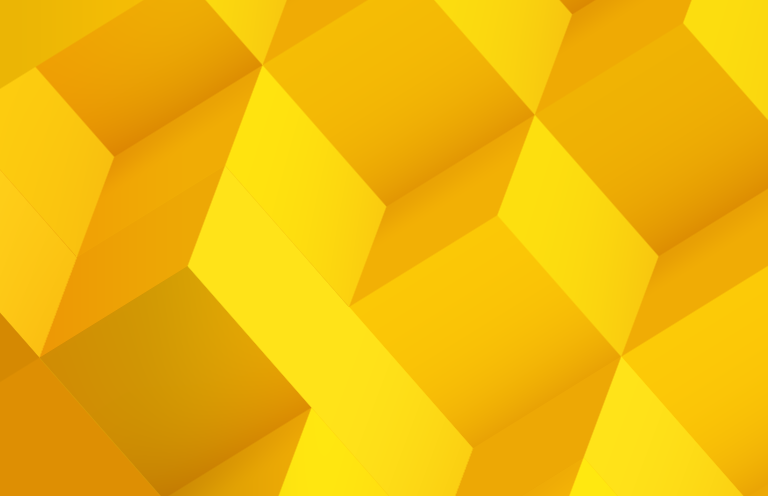
This background is drawn by a Shadertoy shader. Its source:

```glsl
const vec3 LEMON  = vec3(1.00, 0.89, 0.06);
const vec3 HONEY  = vec3(0.98, 0.79, 0.06);
const vec3 GOLD   = vec3(0.96, 0.74, 0.02);
const vec3 AMBER  = vec3(0.95, 0.69, 0.02);
const vec3 OCHRE  = vec3(0.91, 0.63, 0.02);
const vec3 BRONZE = vec3(0.87, 0.56, 0.01);

// Cube edges and one cube corner, in canvas heights
const vec2 EDGE_U = vec2(0.2498, -0.2852);
const vec2 EDGE_V = vec2(-0.0755, -0.2025);
const vec2 EDGE_W = vec2(0.2990, 0.1850);
const vec2 CORNER = vec2(0.5293, 0.8687);
const vec2 FLAP_POINT = vec2(0.0707, 0.8646);

const float TONE_LIMIT = 0.06;
const float LEFT_WARMTH = 0.07;
const float LOWER_DIM = 0.13;

float cross2(vec2 a, vec2 b) { return a.x * b.y - a.y * b.x; }

float cover(float d, float px) { return clamp(0.5 + d / px, 0.0, 1.0); }

// Signed distance to a line, positive on the left of its direction
float lineSide(vec2 p, vec2 origin, vec2 dir) {
    return cross2(normalize(dir), p - origin);
}

// Position inside a parallelogram (xy) and distance to its border (z)
vec3 facet(vec2 p, vec2 e1, vec2 e2) {
    float area = cross2(e1, e2);
    vec2 ab = vec2(cross2(p, e2), cross2(e1, p)) / area;
    vec2 inner = min(ab, 1.0 - ab) * abs(area) / vec2(length(e2), length(e1));
    return vec3(ab, min(inner.x, inner.y));
}

// Light differs a little from cube to cube
vec3 cellTone(vec2 cell) {
    float tone = 0.05 * cell.y * (1.0 + cell.x) - 0.04 * cell.x * cell.x;
    return clamp(tone, -TONE_LIMIT, TONE_LIMIT) * vec3(0.5, 0.9, 0.1);
}

vec3 brightFace(vec2 ab) {
    return mix(LEMON, HONEY, ab.x * ab.x * (1.0 - 0.3 * ab.y));
}

// Wide face, shaded towards its inner fold
vec3 wideFace(vec2 ab) {
    vec3 base = mix(GOLD, AMBER, 0.7 * ab.x);
    return mix(base, BRONZE, 0.8 * pow(max(ab.x, 0.0), 4.0));
}

vec3 sideFace(vec2 ab) {
    vec3 base = mix(OCHRE, AMBER, smoothstep(0.0, 0.5, ab.x));
    return mix(base, AMBER, 0.5 * ab.y);
}

// Three faces per cube on a skewed lattice
vec3 cubes(vec2 p, float px) {
    vec2 stepA = EDGE_U + EDGE_W;
    vec2 stepB = EDGE_U + EDGE_V;
    vec2 q = p - CORNER;
    vec2 base = floor(vec2(cross2(q, stepB), cross2(stepA, q)) / cross2(stepA, stepB));
    vec4 sum = vec4(0.0);
    for (int i = 0; i < 2; i++)
    for (int j = 0; j < 2; j++) {
        vec2 cell = base + vec2(i, j);
        vec2 r = q - cell.x * stepA - cell.y * stepB;
        vec3 tone = cellTone(cell);
        vec3 bright = facet(r, EDGE_U, EDGE_V);
        vec3 wide = facet(r, EDGE_U, EDGE_W);
        vec3 side = facet(r - EDGE_U, EDGE_V, EDGE_W);
        sum += vec4(brightFace(bright.xy) + 0.4 * tone, 1.0) * cover(bright.z, px);
        sum += vec4(wideFace(wide.xy) + tone, 1.0) * cover(wide.z, px);
        sum += vec4(sideFace(side.xy) + 0.4 * tone, 1.0) * cover(side.z, px);
    }
    return sum.rgb / max(sum.a, 0.001);
}

void mainImage(out vec4 fragColor, in vec2 fragCoord) {
    vec2 p = fragCoord / iResolution.y;
    float px = 1.5 / iResolution.y;

    // Folded seam, symmetric about its centre: u, w, u on either side
    vec2 center = CORNER + EDGE_U + EDGE_V;
    vec2 down = normalize(EDGE_V);
    vec2 along = vec2(-down.y, down.x);
    vec2 q = p - center;
    float s = dot(q, along);
    float lenU = dot(EDGE_U, along);
    float lenW = dot(EDGE_W, along);
    float onW = clamp(abs(s) - lenU, 0.0, lenW);
    float onU = abs(s) - onW;
    float seam = sign(s) * (onU / lenU * dot(EDGE_U, down) + onW / lenW * dot(EDGE_W, down));
    float depth = dot(q, down) - seam;

    // Inserted band of faces along the seam
    float run = fract(sign(s) * onU / lenU);
    float shadeRun = 1.0 - step(-lenU, s) * step(s, 0.0);
    vec3 band = mix(LEMON + vec3(0.0, 0.0, 0.04), HONEY, 0.8 * shadeRun * run * run);
    float isSide = cover(abs(s) - lenU, px) * cover(lenU + lenW - abs(s), px);
    band = mix(band, mix(OCHRE, AMBER, 0.5), isSide);

    // Cubes above the band, and the same cubes pushed down below it
    vec3 lower = cubes(p - EDGE_V, px);
    lower *= 1.0 - LOWER_DIM * (1.0 - smoothstep(0.25, 0.68, p.x));
    vec3 color = mix(cubes(p, px), band, cover(depth, px));
    color = mix(color, lower, cover(depth - length(EDGE_V), px));
    color.g -= LEFT_WARMTH * (1.0 - smoothstep(0.0, 0.42, p.x));

    // Shadowed wedge at the lower left, split by a faint crease
    vec2 wedge = center + EDGE_V - EDGE_U - EDGE_W;
    float crease = cover(lineSide(p, wedge, EDGE_W), px);
    vec3 shadow = mix(BRONZE, BRONZE * 0.96, crease);
    color = mix(color, shadow, cover(-lineSide(p, wedge, EDGE_U), px));

    // Flat flap at the upper left
    vec3 flap = mix(GOLD, OCHRE + vec3(0.01, 0.08, 0.0), 1.0 - smoothstep(0.0, 0.3, p.x));
    color = mix(color, flap, cover(lineSide(p, FLAP_POINT, EDGE_W), px));

    fragColor = vec4(clamp(color, 0.0, 1.0), 1.0);
}
```
